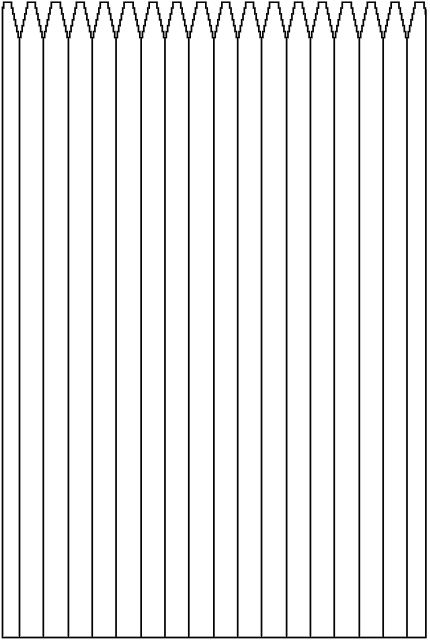
Write a WebGL 2 fragment shader that draws this pattern.

```glsl
#version 300 es
precision highp float;
// Draws a row of tall white fence pickets with stepped tips, outlined in black.

uniform vec2 u_resolution;
out vec4 fragColor;

// The canvas is divided into GRID units, whatever its size.
const vec2 GRID = vec2(344.0, 512.0);
const vec3 PAPER = vec3(1.0);
const vec3 INK = vec3(0.01);
const float HALF_LINE = 0.69;
const vec2 FRAME_LOW = vec2(2.0, 2.0);
const vec2 FRAME_HIGH = vec2(340.7, 510.3);
const float TIP_DROP = 28.3;   // height of a pointed tip
const float TIP_RUN = 6.4;     // width of one sloping side
const int TIP_STEPS = 6;
const int FIRST_JOINT = -1;
const int LAST_JOINT = 17;

// Joint between two pickets: every third picket is slightly wider.
float jointX(float k) {
    return 15.6 + 1.0032 * (19.0 * k + floor((k + 1.0) / 3.0));
}

// Horizontal distance to the closest joint.
float jointDistance(float x) {
    float nearest = GRID.x;
    for (int k = FIRST_JOINT; k <= LAST_JOINT; k++) {
        nearest = min(nearest, abs(x - jointX(float(k))));
    }
    return nearest;
}

// Coverage of a straight bar running from a to b along one axis.
float bar(vec2 p, vec2 a, vec2 b, float halfWidth, vec2 soft) {
    vec2 d = abs(p - 0.5 * (a + b)) - 0.5 * abs(b - a) - halfWidth;
    vec2 cover = clamp(0.5 - d / soft, 0.0, 1.0);
    return cover.x * cover.y;
}

// Height of the sloping outline at a given distance from a joint.
float outlineHeight(float away, float top, float drop, float run) {
    return top - drop * clamp(1.0 - away / run, 0.0, 1.0);
}

// Staircase rising from a joint to the flat top of a picket.
float steppedTip(vec2 p, float top, float drop, float run, vec2 soft) {
    float ink = 0.0;
    vec2 tread = vec2(run, drop) / float(TIP_STEPS);
    for (int i = 0; i < TIP_STEPS; i++) {
        vec2 start = vec2(run, top) - float(i) * tread;
        vec2 corner = start - vec2(0.0, tread.y);
        ink = max(ink, bar(p, start, corner, HALF_LINE, soft));
        ink = max(ink, bar(p, corner, start - tread, HALF_LINE, soft));
    }
    return ink;
}

// Side of the frame, cut off where it meets the picket outline.
float frameSide(vec2 p, float x, vec2 soft) {
    float top = outlineHeight(jointDistance(x), FRAME_HIGH.y, TIP_DROP, TIP_RUN);
    return bar(p, vec2(x, FRAME_LOW.y), vec2(x, top), HALF_LINE, soft);
}

void main() {
    vec2 p = gl_FragCoord.xy / u_resolution * GRID;
    vec2 soft = GRID / u_resolution;
    vec2 local = vec2(jointDistance(p.x), p.y);
    float valley = FRAME_HIGH.y - TIP_DROP;

    // Joints, stepped tips and flat tops
    float ink = bar(local, vec2(0.0, FRAME_LOW.y), vec2(0.0, valley), HALF_LINE, soft);
    ink = max(ink, steppedTip(local, FRAME_HIGH.y, TIP_DROP, TIP_RUN, soft));
    ink = max(ink, bar(local, vec2(TIP_RUN, FRAME_HIGH.y),
                       vec2(2.0 * TIP_RUN, FRAME_HIGH.y), HALF_LINE, soft));

    // Cut the outer pickets at the frame
    ink *= bar(p, FRAME_LOW, FRAME_HIGH, HALF_LINE, soft);

    // Bottom and sides of the frame
    ink = max(ink, bar(p, FRAME_LOW, vec2(FRAME_HIGH.x, FRAME_LOW.y), HALF_LINE, soft));
    ink = max(ink, frameSide(p, FRAME_LOW.x, soft));
    ink = max(ink, frameSide(p, FRAME_HIGH.x, soft));

    fragColor = vec4(mix(PAPER, INK, ink), 1.0);
}
```
